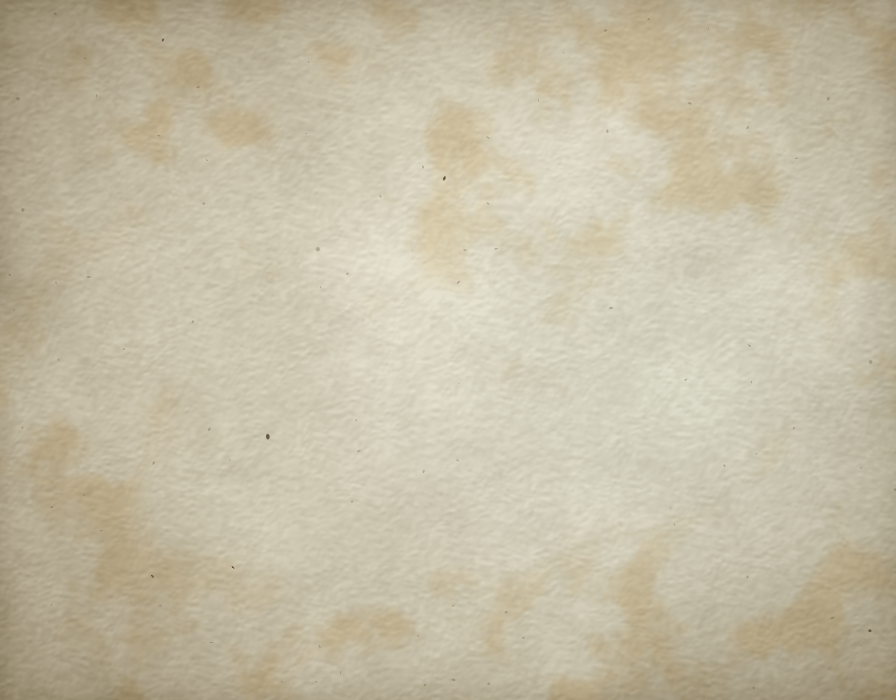
Write a WebGL 1 fragment shader that draws this texture.

```glsl
precision highp float;
// Aged cream paper: dark warm edges, soft mottling, fibre grain, tan stains, specks and creases.

uniform vec2 u_resolution;

const vec3 PAPER_LIGHT = vec3(0.862, 0.842, 0.764);
const vec3 PAPER_DARK  = vec3(0.600, 0.560, 0.460);
const vec3 STAIN_TINT  = vec3(0.955, 0.900, 0.800);
const vec3 SPECK_COLOR = vec3(0.300, 0.240, 0.150);
const vec3 COOL_SHIFT  = vec3(-0.016, 0.002, 0.014);

const vec2  GLOW_CENTER   = vec2(0.55, 0.52);
const float VIGNETTE      = 0.47;
const float EDGE_SHADE    = 0.20;
const float EDGE_WIDTH    = 0.035;
const float MOTTLE        = 0.42;
const float GRAIN         = 0.20;
const float RELIEF        = 0.13;
const vec2  FIBRE_SCALE   = vec2(95.0, 165.0);
const float STAIN_AMOUNT  = 0.75;
const float CREASE_AMOUNT = 0.11;
const int   CREASES       = 6;

float hash(vec2 p) {
  return fract(sin(dot(p, vec2(127.1, 311.7))) * 43758.5453);
}

float noise(vec2 p) {
  vec2 i = floor(p), f = fract(p);
  f = f * f * (3.0 - 2.0 * f);
  return mix(mix(hash(i), hash(i + vec2(1.0, 0.0)), f.x),
             mix(hash(i + vec2(0.0, 1.0)), hash(i + vec2(1.0, 1.0)), f.x), f.y);
}

mat2 rotation(float a) {
  return mat2(cos(a), sin(a), -sin(a), cos(a));
}

float fbm(vec2 p) {
  float sum = 0.0, amp = 0.5;
  for (int i = 0; i < 5; i++) {
    sum += amp * noise(p);
    p = rotation(0.6) * p * 2.03 + 17.3;
    amp *= 0.5;
  }
  return sum / 0.97;
}

// Short matted fibres, bent by a slow warp.
float fibres(vec2 p) {
  p += 0.012 * vec2(noise(p * 22.0), noise(p * 22.0 + 40.0));
  float wide = noise(rotation(0.15) * p * FIBRE_SCALE);
  float fine = noise(rotation(-0.4) * p * FIBRE_SCALE * 1.5 + 9.0);
  return 0.6 * wide + 0.4 * fine - 0.5;
}

// Sparse elongated flecks, at most one per cell.
float specks(vec2 p, float cells, float chance, float size) {
  vec2 id = floor(p * cells);
  float pick = hash(id + cells);
  vec2 center = 0.2 + 0.6 * vec2(hash(id + 3.7), hash(id + 8.1));
  vec2 d = rotation(6.28 * hash(id + 5.3)) * (fract(p * cells) - center) / cells;
  float r = size * (0.5 + hash(id + 2.9));
  float dist = length(d * vec2(1.0, 1.0 + 1.6 * hash(id + 6.4)));
  float soft = 0.0013;
  return step(pick, chance) * (1.0 - smoothstep(r - soft, r + soft, dist));
}

// Faint wrinkles: a lit ridge beside a thin shadow.
float creases(vec2 p, float aspect) {
  float sum = 0.0;
  for (int i = 0; i < CREASES; i++) {
    vec2 seed = vec2(float(i) + 1.0, 4.6);
    vec2 center = vec2(aspect * hash(seed), hash(seed + 7.0));
    vec2 q = rotation(1.4 * (hash(seed + 13.0) - 0.6)) * (p - center);
    q.y += 0.025 * (noise(q.xx * 14.0 + seed) - 0.5) + 0.006 * noise(q.xx * 70.0 + seed);
    float reach = 0.08 + 0.16 * hash(seed + 21.0);
    float fade = (1.0 - smoothstep(0.3 * reach, reach, abs(q.x))) * noise(q.xx * 35.0 + seed);
    float ridge = exp(-pow(q.y / 0.0022, 2.0));
    float shadow = exp(-pow((q.y + 0.005) / 0.004, 2.0));
    sum += fade * (ridge - 0.6 * shadow);
  }
  return sum;
}

void main() {
  vec2 uv = gl_FragCoord.xy / u_resolution;
  float aspect = u_resolution.x / u_resolution.y;
  vec2 p = gl_FragCoord.xy / u_resolution.y;

  // Broad light: bright middle, shaded borders.
  vec2 fromGlow = 2.0 * (uv - GLOW_CENTER);
  float falloff = dot(fromGlow, fromGlow);
  vec2 border = min(uv, 1.0 - uv) * vec2(aspect, 1.0);
  float tone = 1.03 - VIGNETTE * falloff;
  tone -= EDGE_SHADE * exp(-min(border.x, border.y) / EDGE_WIDTH);

  // Surface: clouds, fibre grain and its slanted relief.
  float cloud = fbm(p * 5.0 + 2.0);
  float grain = fibres(p);
  tone += MOTTLE * (cloud - 0.5) + 0.16 * (fbm(p * 24.0) - 0.5);
  tone += GRAIN * grain + RELIEF * (grain - fibres(p + vec2(0.003, -0.004)));
  tone += CREASE_AMOUNT * creases(p, aspect);
  vec3 color = mix(PAPER_DARK, PAPER_LIGHT, clamp(tone, -0.4, 1.15));

  // Cool cast right of the middle, warm toward the left and top.
  float cool = exp(-2.2 * dot(uv - vec2(0.75, 0.45), uv - vec2(0.75, 0.45)) * 3.0);
  color += COOL_SHIFT * (cool - 0.35);

  // Tan stains gather in patches and near the borders.
  float region = smoothstep(0.46, 0.68, fbm(p * 2.6 + 31.0) + 0.10 * falloff);
  float blotch = smoothstep(0.50, 0.72, fbm(p * 11.0 + 53.0));
  color *= mix(vec3(1.0), STAIN_TINT, STAIN_AMOUNT * region * blotch);

  // Flecks: few dark, more faint.
  color = mix(color, SPECK_COLOR, 0.80 * specks(p, 7.0, 0.13, 0.0026));
  color = mix(color, SPECK_COLOR, 0.28 * specks(p + 0.37, 19.0, 0.16, 0.0020));

  gl_FragColor = vec4(color, 1.0);
}
```
